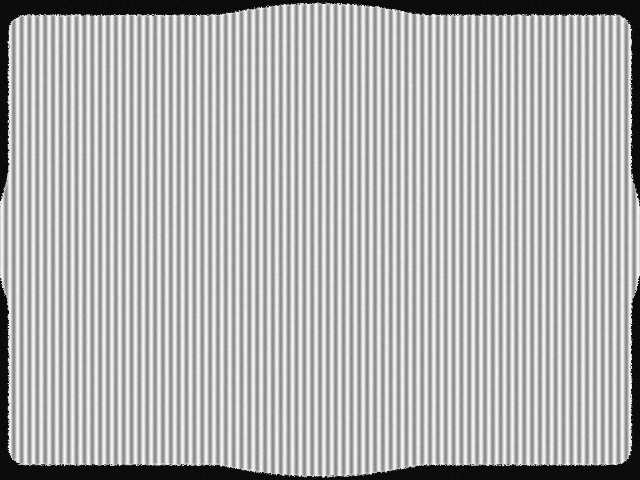
A Shadertoy shader for this pattern:

```glsl
// Fine vertical grey stripes, 81.5 sine waves across, inside a black frame.
// The opening is a rounded box blended with a slightly taller, wider ellipse;
// hashed grain roughens its rim and lightly speckles the greys.

float hash(vec2 cell) {
    return fract(sin(dot(cell, vec2(12.9898, 78.233))) * 43758.5453);
}

float roundedBox(vec2 p, vec2 halfSize, float radius) {
    vec2 q = abs(p) - halfSize + radius;
    return length(max(q, 0.0)) + min(max(q.x, q.y), 0.0) - radius;
}

// First-order distance to an axis-aligned ellipse
float ellipse(vec2 p, vec2 radii) {
    float k = length(p / radii);
    return k * (k - 1.0) / max(length(p / (radii * radii)), 1e-4);
}

float smoothUnion(float a, float b, float blend) {
    float h = max(blend - abs(a - b), 0.0) / blend;
    return min(a, b) - 0.25 * blend * h * h;
}

void mainImage(out vec4 fragColor, in vec2 fragCoord) {
    vec2 uv = fragCoord / iResolution.xy;
    vec2 p = (uv - 0.5) * vec2(4.0 / 3.0, 1.0);
    float pixel = 1.0 / iResolution.y;

    // Grain cells are a fixed fraction of the canvas
    vec2 cell = floor(uv * vec2(512.0, 384.0));
    float grain = hash(cell) - 0.5;
    float rimJitter = hash(cell + 37.0) - 0.5;

    // Opening with a ragged rim
    float box = roundedBox(p, vec2(0.649, 0.469), 0.036);
    float bulge = ellipse(p, vec2(0.674, 0.493));
    float edge = smoothUnion(box, bulge, 0.006) + 0.004 * rimJitter;
    float inside = 1.0 - smoothstep(-0.7 * pixel, 0.7 * pixel, edge);

    // Sine stripes, paler in a thin band along the rim
    float stripe = 0.75 + 0.21 * sin(uv.x * 81.49 * 6.28319);
    stripe = mix(stripe, 0.95, 0.6 * smoothstep(-0.005, 0.0, edge));
    stripe += 0.025 * grain;

    float frame = 0.045 + 0.02 * grain;
    fragColor = vec4(vec3(mix(frame, stripe, inside)), 1.0);
}
```
